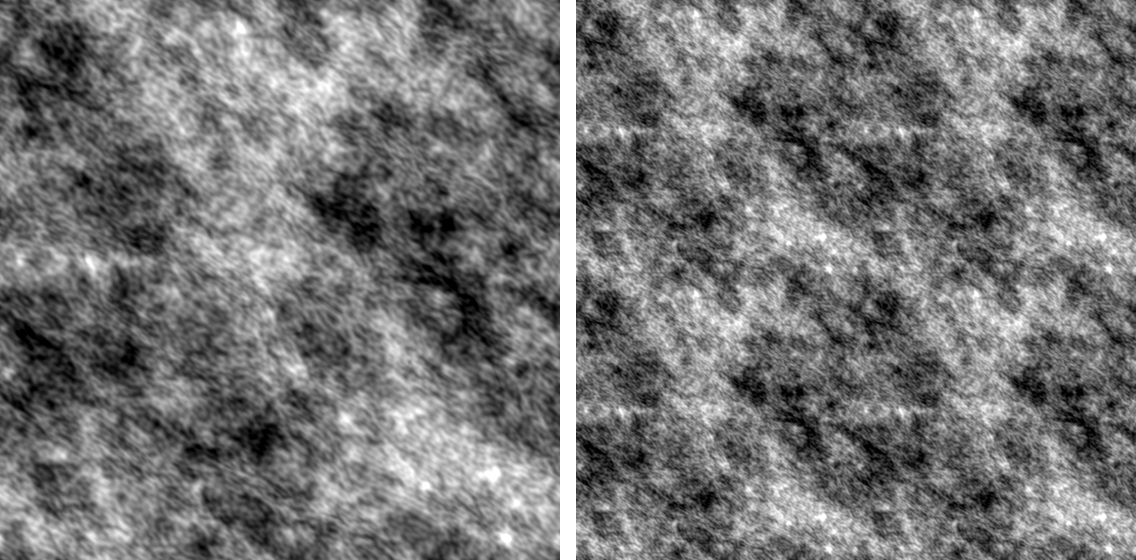
Left: one tile. Right: repeated 2 by 2.
Reproduce this texture procedurally as a WebGL 2 fragment shader.

```glsl
#version 300 es
precision highp float;
precision highp int;
// Tiling grey mineral surface: slanted speckled grain with pale flecks and dark pits.

uniform vec2 u_resolution;
out vec4 fragColor;

const ivec2 ALONG = ivec2(2, -1);    // whole-number lattice rows: the grain
const ivec2 ACROSS = ivec2(2, 3);    // stretches along the direction (3, -2)
const int OCTAVES = 6;
const float FIRST_AMPLITUDE = 0.75;
const float GAIN = 0.92;
const float BASE_GREY = 0.450;
const float CONTRAST = 0.49;
const float WARP = 0.012;
const float VEIN_DEPTH = 0.08;
const float VEIN_WIDTH = 0.10;
const float FLECK_CELLS = 24.0;
const float FLECK_RADIUS = 0.012;
const float FLECK_LIGHT = 0.38;
const float PIT_CELLS = 14.0;
const float PIT_RADIUS = 0.020;
const float PIT_DEPTH = 0.26;

// Integer hash giving three values in 0..1
vec3 hash3(ivec2 cell, int seed) {
    uvec3 v = uvec3(cell, seed) * 1664525u + 1013904223u;
    for (int i = 0; i < 2; i++) {
        v.x += v.y * v.z;
        v.y += v.z * v.x;
        v.z += v.x * v.y;
        v ^= v >> 16u;
    }
    return vec3(v >> 8u) / 16777216.0;
}

// Slope contribution of one lattice corner; the corner index wraps with the tile
float cornerSlope(ivec2 corner, vec2 offset, int scale, int seed) {
    ivec2 a = ALONG * scale;
    ivec2 b = ACROSS * scale;
    int period = a.x * b.y - a.y * b.x;
    ivec2 id = ivec2(b.y * corner.x - a.y * corner.y, a.x * corner.y - b.x * corner.x);
    id = (id % period + period) % period;
    float angle = 6.28318 * hash3(id, seed).x;
    return dot(vec2(cos(angle), sin(angle)), offset);
}

// Gradient noise on the slanted lattice, periodic over the unit tile
float slantNoise(vec2 uv, int scale, int seed) {
    vec2 p = float(scale) * vec2(dot(vec2(ALONG), uv), dot(vec2(ACROSS), uv));
    ivec2 cell = ivec2(floor(p));
    vec2 f = fract(p);
    vec2 w = f * f * f * (f * (f * 6.0 - 15.0) + 10.0);
    float n00 = cornerSlope(cell, f, scale, seed);
    float n10 = cornerSlope(cell + ivec2(1, 0), f - vec2(1, 0), scale, seed);
    float n01 = cornerSlope(cell + ivec2(0, 1), f - vec2(0, 1), scale, seed);
    float n11 = cornerSlope(cell + ivec2(1, 1), f - vec2(1, 1), scale, seed);
    return mix(mix(n00, n10, w.x), mix(n01, n11, w.x), w.y);
}

// Octaves fade slowly, and each is shifted so that the lattices do not line up
float grain(vec2 uv) {
    float sum = 0.0;
    float amplitude = FIRST_AMPLITUDE;
    for (int i = 0; i < OCTAVES; i++) {
        vec2 shift = hash3(ivec2(i, 7), 31).xy;
        sum += amplitude * slantNoise(uv + shift, 1 << i, 11 + i);
        amplitude *= GAIN;
    }
    return sum;
}

// Soft round dots, one per wrapped cell; a higher rarity leaves fewer strong ones
float dots(vec2 uv, float cells, float radius, float rarity, int seed) {
    vec2 p = uv * cells;
    vec2 home = floor(p);
    float sum = 0.0;
    for (int y = -1; y <= 1; y++) {
        for (int x = -1; x <= 1; x++) {
            vec2 cell = home + vec2(x, y);
            vec3 h = hash3(ivec2(mod(cell, cells)), seed);
            vec2 d = (p - cell - h.xy) / (cells * radius);
            sum += pow(h.z, rarity) * exp(-dot(d, d));
        }
    }
    return sum;
}

void main() {
    vec2 uv = gl_FragCoord.xy / u_resolution;

    // Bend the grain gently
    vec2 bend = vec2(slantNoise(uv, 3, 41), slantNoise(uv, 3, 42));
    vec2 warped = uv + WARP * bend;

    float grey = BASE_GREY + CONTRAST * grain(warped);

    // Thin dark creases, only in some regions
    float crease = 1.0 - smoothstep(0.0, VEIN_WIDTH, abs(slantNoise(warped, 5, 51)));
    float region = smoothstep(-0.05, 0.3, slantNoise(uv, 2, 52));
    grey -= VEIN_DEPTH * crease * region;

    // Pits and pale flecks
    grey -= PIT_DEPTH * dots(warped, PIT_CELLS, PIT_RADIUS, 6.0, 61);
    grey += FLECK_LIGHT * dots(uv, FLECK_CELLS, FLECK_RADIUS, 8.0, 62);

    fragColor = vec4(vec3(clamp(grey, 0.0, 1.0)), 1.0);
}
```
